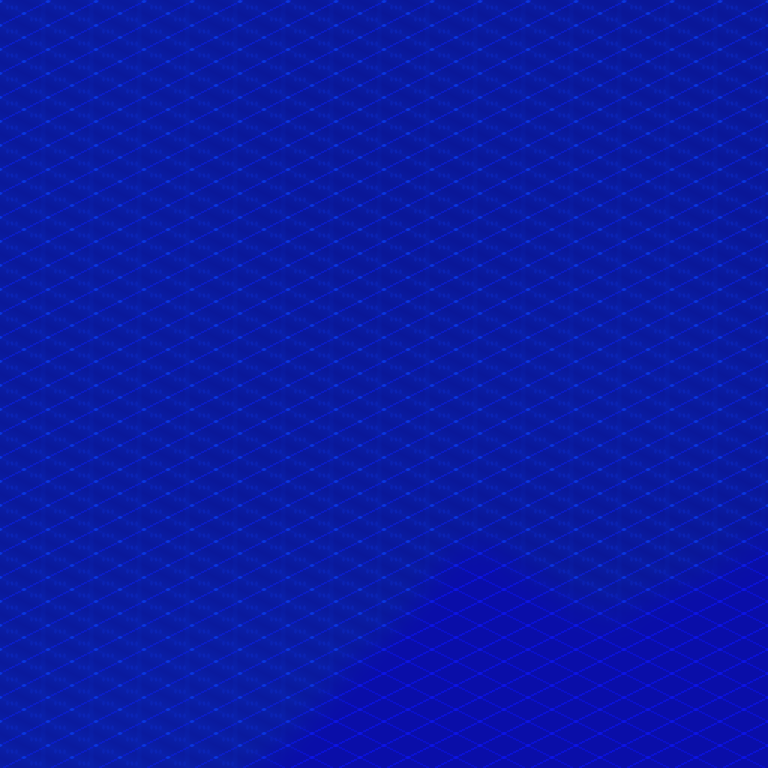
This pattern is drawn by a Shadertoy shader. Its source:

```glsl
vec2 hashGradient(vec2 cell) {
    float angle = 6.2832 * fract(sin(dot(cell, vec2(127.1, 311.7))) * 43758.5);
    return vec2(cos(angle), sin(angle));
}

float gradientNoise(vec2 p) {
    vec2 i = floor(p), f = fract(p);
    vec2 u = f * f * (3.0 - 2.0 * f);
    vec2 e = vec2(0.0, 1.0);
    return mix(
        mix(dot(hashGradient(i), f), dot(hashGradient(i + e.yx), f - e.yx), u.x),
        mix(dot(hashGradient(i + e.xy), f - e.xy), dot(hashGradient(i + e.yy), f - e.yy), u.x),
        u.y);
}

// Soft-edged coverage of a shape whose distance is below a radius
float cover(float dist, float radius, float pixel) {
    return 1.0 - smoothstep(radius - 0.55 * pixel, radius + 0.55 * pixel, dist);
}

// Staircase with 256 softened treads across the canvas
float stairs(float x, float pixel) {
    float riser = floor(256.0 * x + 0.5);
    float soft = 128.0 * pixel;
    return (riser - 0.5 + smoothstep(-soft, soft, 256.0 * x - riser)) / 256.0;
}

// Smooth minimum, rounding the corner over a width
float softMin(float a, float b, float width) {
    float h = max(width - abs(a - b), 0.0) / width;
    return min(a, b) - 0.25 * h * h * width;
}

// Height of the violet zone: a rounded peak, a dip, then a rise
float zoneHeight(float x) {
    float fall = 0.29 - 0.7 * (x - 0.64);
    float rise = 0.19 + 0.5 * (x - 0.77);
    return softMin(1.05 * (x - 0.33), -softMin(-fall, -rise, 0.06), 0.06);
}

void mainImage(out vec4 fragColor, in vec2 fragCoord) {
    vec2 p = fragCoord / iResolution.xy;
    float pixel = 1.0 / iResolution.y;

    // Diamond lattice: x counts rising lines, y counts falling lines
    vec2 q = p + vec2(0.0, 0.00195);
    vec2 lattice = 32.0 * vec2(q.y - 0.5 * q.x, q.y + 0.5 * q.x);
    vec2 offset = fract(lattice + 0.5) - 0.5;

    // Lines climb in short level treads
    float stepped = 0.5 * mix(q.x, stairs(q.x, pixel), 0.85);
    vec2 lineDist = abs(fract(32.0 * (q.y + vec2(-stepped, stepped)) + 0.5) - 0.5) / 32.0;
    float rising = cover(lineDist.x, 0.00105, pixel);
    float falling = cover(lineDist.y, 0.00105, pixel);
    rising *= 0.8 + 0.2 * cos(6.2832 * 4.0 * lattice.y);

    // Small bright crossings
    vec2 nodeOffset = vec2(offset.y - offset.x, 0.5 * (offset.x + offset.y)) / 32.0;
    float node = cover(length(nodeOffset * vec2(0.65, 1.0)), 0.0017, pixel);

    // Three upright flecks at the middle of every falling edge
    float along = fract(lattice.x) - 0.5;
    vec2 fleckOffset = vec2(offset.y - along, 0.5 * (along + offset.y)) / 32.0;
    fleckOffset.x -= 0.0059 * clamp(round(fleckOffset.x / 0.0059), -1.0, 1.0);
    float fleck = cover(length(fleckOffset * vec2(1.0, 0.6)), 0.0016, pixel);

    // Broad zone with a soft border in the lower right
    float edge = p.y - zoneHeight(p.x) + 0.02 * gradientNoise(p * 9.0);
    float zone = 1.0 - smoothstep(-0.05, 0.04, edge);

    // Ground: slow drift, diamonds darkest at the centre, faint upright seams
    float drift = 0.35 + 0.35 * gradientNoise(p * 3.0 + 4.0) - 0.2 * (p.x - 0.35);
    drift += 0.2 * (1.0 - smoothstep(0.0, 0.35, p.y)) + 1.1 * (0.25 - abs(offset.y));
    float seam = abs(fract(16.0 * p.x + 0.6) - 0.5) / 16.0;
    drift += 0.3 * cover(seam, 0.003, 2.0 * pixel);
    vec3 ground = mix(vec3(0.04, 0.09, 0.595), vec3(0.04, 0.125, 0.66), clamp(drift, 0.0, 1.0));
    vec3 blue = mix(ground, vec3(0.04, 0.13, 0.71), 0.4 * falling);
    blue = mix(blue, vec3(0.05, 0.16, 0.76), 0.5 * fleck);
    blue = mix(blue, vec3(0.04, 0.12, 0.84), 0.95 * rising);
    blue = mix(blue, vec3(0.04, 0.24, 0.90), 0.8 * node);

    // The zone shows both line families more evenly
    vec3 violet = mix(vec3(0.04, 0.055, 0.66), vec3(0.04, 0.07, 0.90), max(rising, 0.6 * falling));
    violet = mix(violet, vec3(0.05, 0.09, 0.93), 0.7 * node);

    fragColor = vec4(mix(blue, violet, zone), 1.0);
}
```
